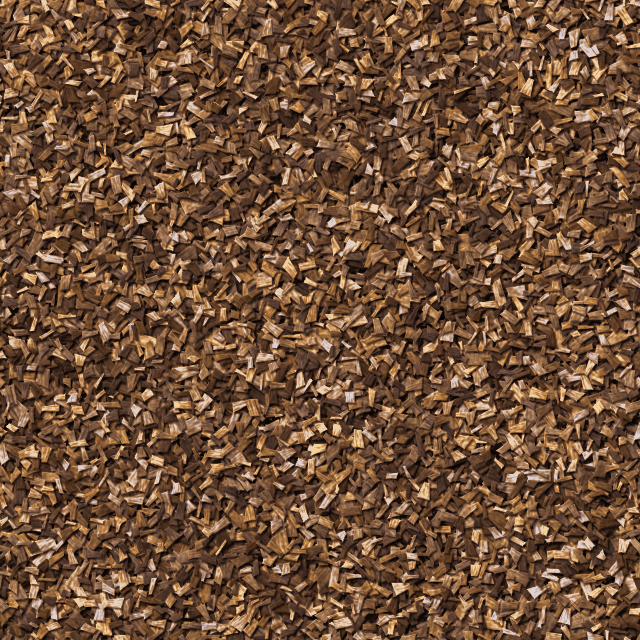
Give the GLSL for this texture, as a WebGL 2 fragment shader.

```glsl
#version 300 es
precision highp float;
// A bed of wood chips: layers of scattered, tapered splinters and blocks,
// stacked from deep to shallow. Each one shades what lies under it, and the
// resulting tone is turned into bark, brown and pale wood by a colour ramp.

uniform vec2 u_resolution;
out vec4 fragColor;

vec4 hash4(vec3 p) {
  vec4 q = fract(p.xyzx * vec4(0.1031, 0.1030, 0.0973, 0.1099));
  q += dot(q, q.wzxy + 33.33);
  return fract((q.xxyz + q.yzzw) * q.zywx);
}

float cornerSlope(vec2 corner, vec2 offset) {
  float angle = 6.2832 * hash4(vec3(corner, 71.0)).x;
  return dot(vec2(cos(angle), sin(angle)), offset);
}

float gradientNoise(vec2 p) {
  vec2 i = floor(p), f = fract(p);
  vec2 u = f * f * f * (f * (f * 6.0 - 15.0) + 10.0);
  vec2 e = vec2(1.0, 0.0);
  float low = mix(cornerSlope(i, f), cornerSlope(i + e, f - e), u.x);
  float high = mix(cornerSlope(i + e.yx, f - e.yx), cornerSlope(i + 1.0, f - 1.0), u.x);
  return mix(low, high, u.y);
}

// Skewed, tapered box lying along x
float chipDistance(vec2 q, vec2 halfSize, float skew, float taper) {
  q.x += skew * q.y;
  halfSize.y *= 1.0 + taper * clamp(q.x / halfSize.x, -1.0, 1.0);
  vec2 d = abs(q) - halfSize;
  return length(max(d, 0.0)) + min(max(d.x, d.y), 0.0);
}

// Tone 0..1 to wood colour, with stops spaced by each colour's share
vec3 woodRamp(float tone) {
  vec3 wood[8] = vec3[8](
    vec3(0.02, 0.01, 0.01), vec3(0.07, 0.04, 0.03), vec3(0.25, 0.16, 0.11),
    vec3(0.40, 0.27, 0.19), vec3(0.58, 0.41, 0.27), vec3(0.75, 0.54, 0.33),
    vec3(0.81, 0.67, 0.55), vec3(0.91, 0.82, 0.72));
  float stops[8] = float[8](0.0, 0.10, 0.29, 0.49, 0.70, 0.86, 0.96, 1.1);
  vec3 color = wood[0];
  for (int i = 1; i < 8; i++) {
    float t = clamp((tone - stops[i - 1]) / (stops[i] - stops[i - 1]), 0.0, 1.0);
    color = mix(color, wood[i], t);
  }
  return color;
}

// Lay one layer of chips over a surface of (tone, warmth)
vec2 addChips(vec2 surface, vec2 uv, float layer) {
  float scale = 30.0 + 27.0 * fract(layer * 0.618);
  float depthLight = mix(0.55, 1.0, layer / 8.0);
  float blur = 0.8 * scale / u_resolution.y;
  vec2 p = uv * scale + layer * vec2(7.31, 4.77);
  vec2 cell = floor(p);

  for (int y = -1; y <= 1; y++) {
    for (int x = -1; x <= 1; x++) {
      vec2 id = cell + vec2(x, y);
      vec4 place = hash4(vec3(id, layer + 3.0));
      vec4 form = hash4(vec3(id, layer + 23.0));
      vec4 look = hash4(vec3(id, layer + 47.0));
      vec2 local = p - id - mix(vec2(0.1), vec2(0.9), place.xy);
      if (place.w > 0.76 || dot(local, local) > 1.3) continue;

      float angle = 6.2832 * place.z;
      float c = cos(angle), s = sin(angle);
      mat2 turn = mat2(c, -s, s, c);
      vec2 q = turn * local;
      vec2 halfSize = vec2(mix(0.34, 0.8, form.x), mix(0.1, 0.41, form.y));
      float skew = form.z - 0.5;
      float taper = 0.9 * (form.w - 0.5);
      float d = chipDistance(q, halfSize, skew, taper);

      // Shadow thrown down and to the right
      vec2 shadowPoint = turn * (local - vec2(0.10, -0.13));
      float shadowD = chipDistance(shadowPoint, halfSize, skew, taper);
      surface.x *= mix(0.38, 1.0, smoothstep(-0.12, 0.16, shadowD));
      if (d > 0.15) continue;

      // Fibres run along the chip and fray its outline
      float fibre = gradientNoise(q * vec2(1.6, 6.5) + look.zw * 90.0);
      d += 0.07 * fibre;
      float bevel = clamp((shadowD - d) / 0.16, -1.0, 1.0);
      float tone = mix(0.33, 1.06, look.x) * depthLight;
      tone *= 1.0 + 0.40 * fibre + 0.45 * (look.z - 0.5) * q.x / halfSize.x;
      tone += 0.17 * bevel * smoothstep(-0.14, 0.0, d);
      float cover = 1.0 - smoothstep(-blur, blur, d);
      surface = mix(surface, vec2(tone, 2.0 * look.y - 1.0), cover);
    }
  }
  return surface;
}

void main() {
  vec2 uv = gl_FragCoord.xy / u_resolution.y;

  // Dark soil, then chips from the deepest layer up
  vec2 surface = vec2(0.12, 0.0);
  for (int i = 0; i < 9; i++) surface = addChips(surface, uv, float(i));

  // Fine pitting and slow drifts of light
  float tone = surface.x * (1.0 + 0.22 * gradientNoise(uv * 190.0));
  tone *= 1.0 + 0.16 * gradientNoise(uv * 5.0 + 11.0);

  vec3 color = woodRamp(tone) * (1.0 + surface.y * vec3(0.05, 0.0, -0.17));
  fragColor = vec4(clamp(color, 0.0, 1.0), 1.0);
}
```
